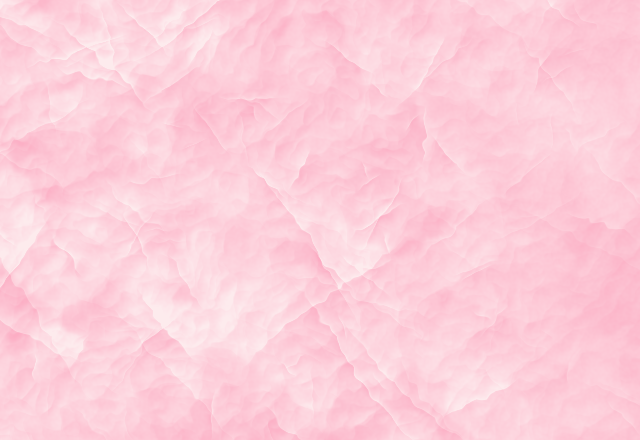
A WebGL 1 fragment shader for this texture:

```glsl
precision highp float;
uniform vec2 u_resolution;

const vec3 DEEP_PINK = vec3(0.988, 0.68, 0.768);
const vec3 PALE_PINK = vec3(0.994, 0.92, 0.93);
const int CREASES = 60;

float hash(vec2 p) {
  return fract(sin(dot(p, vec2(127.1, 311.7))) * 43758.545);
}

vec2 hash2(vec2 p) {
  return vec2(hash(p), hash(p + 57.3));
}

mat2 rotation(float a) {
  return mat2(cos(a), sin(a), -sin(a), cos(a));
}

// Gradient noise, centred on zero
float cornerSlope(vec2 cell, vec2 corner, vec2 f) {
  float a = 6.2832 * hash(cell + corner);
  return dot(vec2(cos(a), sin(a)), f - corner);
}

float noise(vec2 p) {
  vec2 i = floor(p), f = fract(p);
  vec2 u = f * f * f * (f * (f * 6.0 - 15.0) + 10.0);
  float low = mix(cornerSlope(i, vec2(0, 0), f), cornerSlope(i, vec2(1, 0), f), u.x);
  float high = mix(cornerSlope(i, vec2(0, 1), f), cornerSlope(i, vec2(1, 1), f), u.x);
  return mix(low, high, u.y);
}

float fbm(vec2 p) {
  float sum = 0.0, amp = 1.0;
  for (int i = 0; i < 4; i++) {
    sum += amp * noise(p);
    p = rotation(0.9) * p * 2.1 + 7.7;
    amp *= 0.5;
  }
  return sum;
}

// Folded sheet height: sharp valleys at several scales
float foldHeight(vec2 p) {
  float sum = 0.0, freq = 3.2;
  for (int i = 0; i < 4; i++) {
    p = rotation(1.1) * p + 3.1;
    sum += abs(noise(p * freq)) / freq;
    freq *= 1.9;
  }
  return sum;
}

float foldLight(vec2 p, float reach) {
  vec2 toLight = reach * normalize(vec2(-0.6, 0.8));
  return (foldHeight(p + toLight) - foldHeight(p - toLight)) / (2.0 * reach);
}

// Tilted facets, blended across their borders
float facets(vec2 p, float sharpness) {
  vec2 cell = floor(p);
  float sum = 0.0, total = 0.0;
  for (int y = -1; y <= 1; y++) {
    for (int x = -1; x <= 1; x++) {
      vec2 id = cell + vec2(x, y);
      vec2 offset = p - id - hash2(id);
      float weight = exp(-sharpness * length(offset));
      float tilt = dot(offset, hash2(id + 19.0) - 0.5);
      sum += weight * (hash(id + 41.0) - 0.5 + tilt);
      total += weight;
    }
  }
  return sum / total;
}

// One crease: lit flank, shaded flank and a thin worn edge
float crease(vec2 p, float halfLength, float width) {
  float taper = 1.0 - smoothstep(0.3, 1.0, abs(p.x) / halfLength);
  float side = smoothstep(-0.0015, 0.0015, p.y);
  float flank = exp(-abs(p.y) / width);
  float edge = exp(-p.y * p.y / 0.000005);
  return taper * (mix(-0.8 * flank, flank, side) + 0.3 * edge);
}

// Scattered creases, mostly along the two diagonals
float creases(vec2 p, float aspect, float set, float size, float spread) {
  float sum = 0.0;
  for (int i = 0; i < CREASES; i++) {
    vec2 seed = vec2(float(i) * 1.7, set);
    vec2 centre = hash2(seed) * vec2(aspect, 1.0);
    vec2 shape = hash2(seed + 11.0);
    vec2 turn = hash2(seed + 23.0);
    float angle = mix(0.85, -0.6, step(0.4, turn.x)) + (turn.y - 0.5) * spread;
    float halfLength = size * (0.25 + shape.x * shape.x);
    float width = size * (0.03 + 0.09 * shape.y);
    vec2 local = (p - centre) * rotation(angle);
    sum += crease(local, halfLength, width) * mix(0.12, 0.5, hash(seed + 37.0));
  }
  return sum;
}

void main() {
  vec2 p = gl_FragCoord.xy / u_resolution.y;
  float aspect = u_resolution.x / u_resolution.y;
  float across = p.x / aspect;
  vec2 wobble = vec2(noise(p * 5.0), noise(p * 5.0 + 31.0)) * 0.03
              + vec2(abs(noise(p * 17.0)), abs(noise(p * 17.0 + 9.0))) * 0.022
              + vec2(noise(p * 48.0), noise(p * 48.0 + 17.0)) * 0.004;
  vec2 q = p + wobble;

  // The right side of the sheet is flatter and a little deeper in colour
  float crumple = mix(1.0, 0.5, smoothstep(0.6, 0.95, across));
  vec2 slanted = rotation(0.7) * q * vec2(1.0, 1.15);

  float tone = 0.53 + 0.24 * fbm(p * 2.1 + 4.0);
  tone -= 0.13 * smoothstep(0.5, 1.0, across) * (1.2 - 0.6 * p.y);
  tone += 0.3 * crumple * facets(slanted * vec2(4.0, 6.5), 20.0);
  tone += 0.22 * crumple * facets(slanted * vec2(12.0, 9.0) + 8.0, 17.0);
  tone += 0.075 * crumple * foldLight(q, 0.0025);
  tone += 0.7 * crumple * creases(q, aspect, 5.3, 0.24, 0.8);
  tone += 0.65 * crumple * creases(q, aspect, 71.9, 0.11, 2.2);

  // Paper fibre
  tone += 0.05 * noise(p * 38.0) + 0.06 * noise(p * 120.0);

  gl_FragColor = vec4(mix(DEEP_PINK, PALE_PINK, clamp(tone, 0.0, 1.0)), 1.0);
}
```
